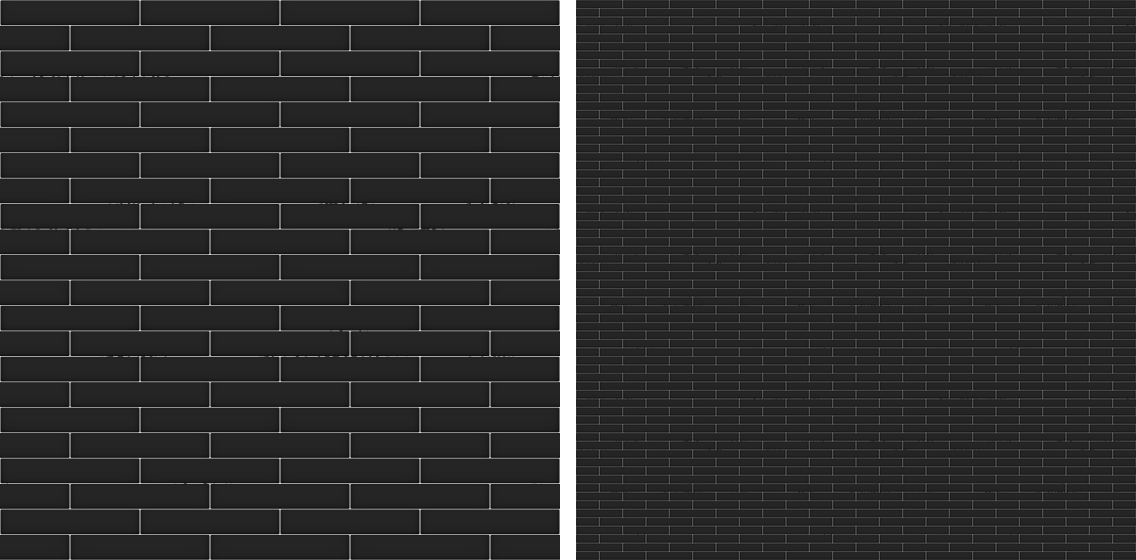
Left, the tile; right, the same tile 3 across and 3 down.
Write a Shadertoy shader that draws this texture.

```glsl
// Black glossy bricks in a half-offset running bond with hairline pale joints.
// Each brick is a rounded box distance with shaded rims, and a few horizontal
// joints are chipped by wrapping noise. Supersampled to keep thin lines even.

const vec2 BRICKS = vec2(4.0, 22.0);             // repeats across and down
const vec2 JOINT_WIDTH = vec2(0.0019, 0.00125);  // upright, level
const float CORNER_RADIUS = 0.0021;
const vec3 BRICK_COLOR = vec3(0.145);
const vec3 JOINT_COLOR = vec3(0.86);
const int SAMPLES = 4;                           // per axis

float hash(vec2 p) {
    vec3 q = fract(p.xyx * 0.1031);
    q += dot(q, q.yzx + 33.33);
    return fract((q.x + q.y) * q.z);
}

// Value noise along one axis, wrapping after a whole number of cells
float wrapNoise(float x, float period, float seed) {
    float cell = floor(x * period);
    float t = smoothstep(0.0, 1.0, fract(x * period));
    float a = hash(vec2(mod(cell, period), seed));
    float b = hash(vec2(mod(cell + 1.0, period), seed));
    return mix(a, b, t);
}

float roundedBox(vec2 p, vec2 halfSize, float radius) {
    vec2 q = abs(p) - halfSize + radius;
    return length(max(q, 0.0)) + min(max(q.x, q.y), 0.0) - radius;
}

// Amount of chipping on the horizontal joint nearest to uv
float jointWear(vec2 uv) {
    float joint = mod(floor(uv.y * BRICKS.y + 0.5), BRICKS.y);
    float fromMiddle = abs(joint - 0.5 * BRICKS.y);
    float wornRow = step(abs(fromMiddle - 2.5), 0.6) + step(abs(fromMiddle - 8.0), 0.1);
    float patches = smoothstep(0.55, 0.65, wrapNoise(uv.x, 8.0, joint + 13.0));
    float chips = smoothstep(0.5, 0.75, wrapNoise(uv.x, 230.0, joint + 47.0));
    return wornRow * patches * chips;
}

// Brick face: narrow rim, darker along the bottom, soft shade at the ends
vec3 brickShade(vec2 local, vec2 halfSize, float depth) {
    float bottom = max(local.y + halfSize.y, 0.0);
    float side = max(halfSize.x - abs(local.x), 0.0);
    float shade = 0.32 * exp(-depth / 0.0012)
                + 0.32 * exp(-bottom / 0.0018)
                + 0.22 * exp(-bottom / 0.007)
                + 0.36 * exp(-side / 0.004);
    return BRICK_COLOR * max(1.0 - shade, 0.1);
}

vec3 wall(vec2 uv, float blur) {
    vec2 grid = uv * BRICKS;
    grid.x += 0.5 * (1.0 - mod(floor(grid.y), 2.0));
    vec2 local = (fract(grid) - 0.5) / BRICKS;
    vec2 halfSize = 0.5 / BRICKS - 0.5 * JOINT_WIDTH;

    float dist = roundedBox(local, halfSize, CORNER_RADIUS);
    vec3 brick = brickShade(local, halfSize, max(-dist, 0.0));

    // Chips only affect horizontal joints, away from the brick ends
    float onHorizontal = step(abs(local.x), halfSize.x - CORNER_RADIUS);
    float joint = smoothstep(-0.5 * blur, 0.5 * blur, dist);
    joint *= 1.0 - 0.7 * onHorizontal * jointWear(uv);
    return mix(brick, JOINT_COLOR, joint);
}

void mainImage(out vec4 fragColor, in vec2 fragCoord) {
    float count = float(SAMPLES);
    float blur = 1.0 / (iResolution.y * count);
    vec3 sum = vec3(0.0);
    for (int j = 0; j < SAMPLES; j++) {
        for (int i = 0; i < SAMPLES; i++) {
            vec2 offset = (vec2(i, j) + 0.5) / count - 0.5;
            sum += wall((fragCoord + offset) / iResolution.xy, blur);
        }
    }
    fragColor = vec4(sum / (count * count), 1.0);
}
```
